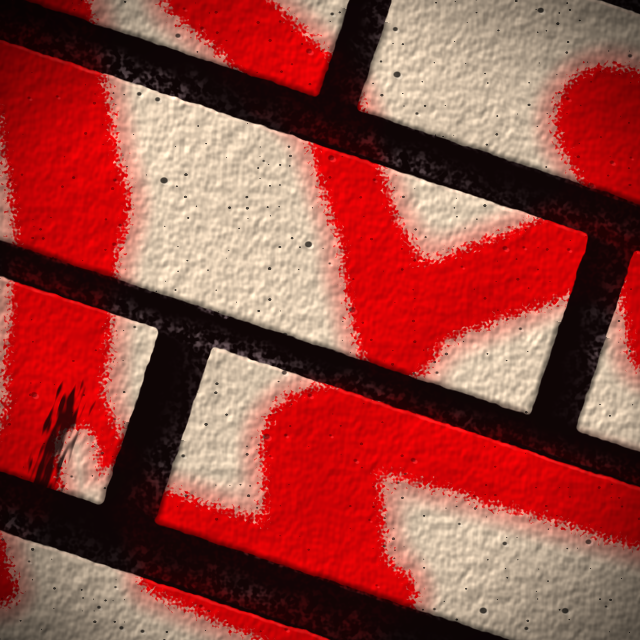
A WebGL 1 fragment shader for this texture:

```glsl
precision highp float;
// Tilted close-up of a painted brick wall: cream bricks in running bond, red
// spray strokes with speckled edges, and deep, rough, shadowed mortar joints.
// Bricks are a rotated cell grid; strokes are blended capsule distances.
uniform vec2 u_resolution;

const vec3 CREAM = vec3(0.86, 0.775, 0.675);
const vec3 RED = vec3(0.84, 0.01, 0.02);
const vec3 SOOT = vec3(0.055, 0.018, 0.02);
const vec3 GRIT = vec3(0.44, 0.36, 0.37);
const vec3 RED_MORTAR = vec3(0.40, 0.015, 0.025);
const float TILT = 0.319;
const vec2 PITCH = vec2(1.0625, 0.36);
const float FIRST_JOINT = 0.0234;

vec2 hash2(vec2 p) {
  vec3 q = fract(p.xyx * vec3(0.1031, 0.1030, 0.0973));
  q += dot(q, q.yzx + 33.33);
  return fract((q.xx + q.yz) * q.zy);
}

float corner(vec2 cell, vec2 f, vec2 o) {
  return dot(hash2(cell + o) * 2.0 - 1.0, f - o);
}

// Gradient noise, roughly -0.6 to 0.6
float noise(vec2 p) {
  vec2 i = floor(p), f = fract(p);
  vec2 w = f * f * f * (f * (f * 6.0 - 15.0) + 10.0);
  return mix(mix(corner(i, f, vec2(0.0)), corner(i, f, vec2(1.0, 0.0)), w.x),
             mix(corner(i, f, vec2(0.0, 1.0)), corner(i, f, vec2(1.0)), w.x), w.y);
}

float height(vec2 p) {
  return 0.5 * noise(p * 42.0) + 0.3 * noise(p * vec2(120.0, 95.0));
}

float stroke(vec2 p, vec2 a, vec2 b, float radius) {
  vec2 ab = b - a;
  return length(p - a - ab * clamp(dot(p - a, ab) / dot(ab, ab), 0.0, 1.0)) - radius;
}

float blend(float a, float b) {
  float h = max(0.03 - abs(a - b), 0.0) / 0.03;
  return min(a, b) - h * h * 0.0075;
}

// Signed distance to the red spray strokes
float sprayDistance(vec2 p) {
  float d = stroke(p, vec2(0.06, 0.04), vec2(0.11, 0.32), 0.09);
  d = blend(d, stroke(p, vec2(0.11, 0.32), vec2(0.09, 0.56), 0.082));
  d = blend(d, stroke(p, vec2(0.09, 0.56), vec2(0.04, 0.74), 0.06));
  d = blend(d, stroke(p, vec2(0.10, 0.55), vec2(0.16, 0.70), 0.035));
  d = max(d, -stroke(p, vec2(0.12, 0.70), vec2(0.13, 0.78), 0.03));
  d = blend(d, stroke(p, vec2(0.52, 0.18), vec2(0.595, 0.42), 0.05));
  d = blend(d, stroke(p, vec2(0.595, 0.42), vec2(0.62, 0.54), 0.06));
  d = blend(d, stroke(p, vec2(0.63, 0.49), vec2(0.91, 0.385), 0.065));
  d = blend(d, stroke(p, vec2(0.50, 0.70), vec2(0.51, 0.88), 0.095));
  d = blend(d, stroke(p, vec2(0.54, 0.66), vec2(1.02, 0.80), 0.06));
  d = blend(d, stroke(p, vec2(0.24, 0.81), vec2(0.52, 0.90), 0.05));
  d = blend(d, stroke(p, vec2(0.52, 0.88), vec2(0.60, 0.93), 0.05));
  d = blend(d, stroke(p, vec2(0.31, -0.02), vec2(0.48, 0.13), 0.06));
  d = blend(d, stroke(p, vec2(0.955, 0.19), vec2(1.0, 0.27), 0.09));
  d = blend(d, stroke(p, vec2(1.01, 0.40), vec2(1.03, 0.54), 0.05));
  d = blend(d, stroke(p, vec2(-0.02, 0.84), vec2(0.0, 0.92), 0.025));
  return blend(d, stroke(p, vec2(0.25, 0.90), vec2(0.52, 1.02), 0.03));
}

// Sparse round pits, one per chosen cell
float pits(vec2 p, float scale, float density) {
  vec2 cell = floor(p * scale), h = hash2(cell + 7.0), k = hash2(cell + 51.0);
  float r = mix(0.05, 0.17, k.y * k.y);
  float d = length((fract(p * scale) - 0.3 - 0.4 * h) * vec2(1.0, 1.2));
  return step(k.x, density) * smoothstep(r + 0.05, r - 0.05, d);
}

float jointHalfHeight(float joint) { return 0.035 - 0.0098 * sin(2.1 * joint); }

vec3 brickColor(vec2 p, float spray, float tone) {
  float relief = height(p) - height(p + vec2(-0.0016, -0.0026));
  float grain = noise(p * 210.0) * 1.1 + noise(p * 85.0) * 0.6 + noise(p * 11.0) * 0.35;
  float cover = smoothstep(0.5, -0.5, spray / 0.02 + grain);
  cover = max(cover, 0.3 * smoothstep(0.045, 0.0, spray));
  vec3 c = CREAM * (1.0 + tone + 0.10 * noise(p * 6.0) + 0.07 * noise(p * 170.0));
  c = mix(c, RED * (1.0 + 0.15 * noise(p * 7.0)), cover);
  c *= 1.0 + relief * mix(1.5, 0.9, cover);
  float pit = max(pits(p, 30.0, 0.10), pits(p + 3.7, 62.0, 0.15));
  float rim = pits(p - 0.003, 30.0, 0.10);
  c = mix(c + 0.12 * rim, c * 0.25, pit * mix(0.9, 0.45, cover));
  // Scraped streaks
  float scuff = stroke(p, vec2(0.11, 0.63), vec2(0.06, 0.77), 0.014);
  float streaks = noise(vec2(p.x + 0.36 * p.y, p.y * 0.25) * 130.0);
  return mix(c, SOOT, 0.8 * smoothstep(0.012, -0.012, scuff + 0.045 * streaks));
}

// across: 0 at the shadowed side of a joint, 1 at the lit side
vec3 mortarColor(vec2 p, float spray, float across) {
  float lit = smoothstep(0.25, 0.95, across + 0.3 * noise(p * 28.0));
  float patches = smoothstep(-0.15, 0.35, noise(p * 6.5 + 4.0));
  float crumbs = smoothstep(-0.2, 0.5, noise(p * 75.0) + 0.7 * noise(p * 170.0));
  float red = smoothstep(0.035, -0.02, spray + 0.03 * noise(p * 20.0));
  vec3 c = mix(SOOT, GRIT, lit * crumbs * (0.2 + 0.7 * patches));
  return mix(c, RED_MORTAR * (0.35 + 0.5 * crumbs), red * (0.2 + 0.7 * lit));
}

void main() {
  float size = min(u_resolution.x, u_resolution.y), px = 1.0 / size;
  vec2 p = (gl_FragCoord.xy - 0.5 * u_resolution) / size;
  p = vec2(p.x, -p.y) + 0.5;  // y runs down the wall

  // Running bond in the tilted frame, with uneven joints
  float c = cos(TILT), s = sin(TILT);
  vec2 wall = vec2(c * p.x + s * p.y, c * p.y - s * p.x);
  float level = (wall.y - FIRST_JOINT) / PITCH.y, row = floor(level) + 1.0;
  float v = fract(level) * PITCH.y, swing = cos(row * 1.5708);
  float along = (wall.x - 0.496 - 0.531 * mod(row, 2.0) - 0.0547 * swing) / PITCH.x + 0.5;
  float x = (fract(along) - 0.5) * PITCH.x, sideHalf = 0.037 - 0.006 * swing;
  float above = jointHalfHeight(row - 1.0), below = jointHalfHeight(row);
  vec2 e = vec2(sideHalf - abs(x), max(above - v, v - PITCH.y + below));
  vec2 r = e + 0.008;
  float d = length(max(r, 0.0)) + min(max(r.x, r.y), 0.0) - 0.008;
  d += 0.003 * noise(p * 30.0) + 0.002 * noise(p * 95.0);

  // Mortar in shadow beneath and to the right of each brick
  float isTop = step(v, 0.5 * PITCH.y);
  float bedAcross = mix((v - PITCH.y + below) / (2.0 * below), (v + above) / (2.0 * above), isTop);
  float sideAcross = 0.8 * (x + sideHalf) / (2.0 * sideHalf);
  float spray = sprayDistance(p);
  vec3 mortar = mortarColor(p, spray, mix(sideAcross, bedAcross, smoothstep(-0.015, 0.01, e.y)));

  // Brick faces with a lit upper arris and darker lower rim
  float tone = 0.08 * (hash2(vec2(floor(along), row) + 20.0).x - 0.5);
  vec3 brick = brickColor(p, spray, tone);
  float arris = smoothstep(0.004, 0.0, abs(d + 0.003)) * isTop * step(e.x, e.y);
  brick *= 1.0 - 0.45 * smoothstep(-0.011, 0.0, d) * (1.0 - isTop);
  brick += vec3(0.20, 0.13, 0.12) * arris * (0.6 + noise(p * 40.0));

  vec3 color = mix(mortar, brick, smoothstep(px, -px, d));
  color *= 1.0 - 0.65 * smoothstep(0.4, 0.76, length(p - 0.5));
  gl_FragColor = vec4(clamp(color, 0.0, 1.0), 1.0);
}
```
